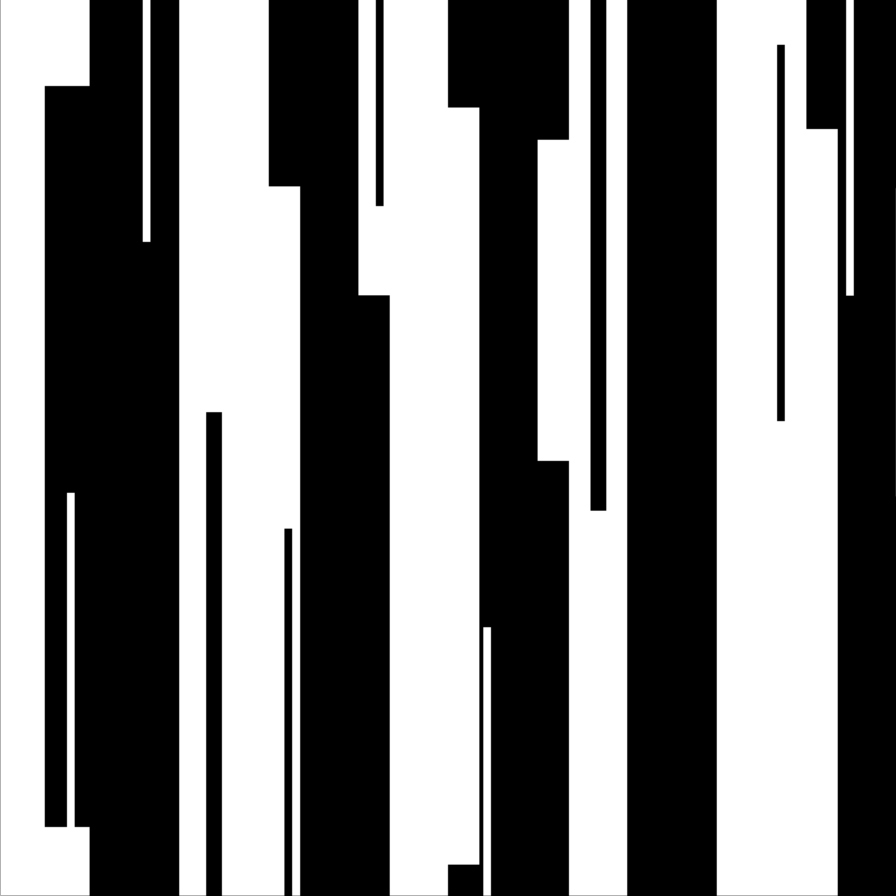
Reproduce this pattern procedurally as a three.js fragment shader.

```glsl
// Irregular vertical black bars on white, with stepped edges and slim counter-coloured lines.
varying vec2 vUv;

const float PITCH = 0.1;          // spacing of bar edges and of line cells
const float SOFT = 0.001;         // half width of the edge smoothing
const float STEP_IN = 0.035;      // usual sideways step of an edge
const float STEP_OUT = -0.05;     // rarer, wider step to the left
const float SLIM = 0.0043;        // half widths of the lines
const float WIDE = 0.0088;
const float RIM_WIDTH = 0.0015;   // faint rim at the left and the bottom
const float RIM_GREY = 0.7;
const float GOLDEN = 0.618034;
const float SPREAD = 0.72;
const vec2 FLOATING_SPAN = vec2(0.53, 0.95);
const vec3 BLACK = vec3(0.0);
const vec3 WHITE = vec3(1.0);

// Evenly scattered values per index
float pick(float i) { return fract(i * GOLDEN); }
float vary(float i) { return fract(i * SPREAD); }

float rise(float edge, float x) {
  return smoothstep(edge - SOFT, edge + SOFT, x);
}

float within(vec2 span, float x) {
  return rise(span.x, x) * (1.0 - rise(span.y, x));
}

// Coverage to the right of a bar edge that steps sideways at a notch
float edgeCoverage(float i, vec2 p) {
  float h = pick(i);
  float g = vary(i);
  bool leftSide = mod(i, 2.0) > 0.5;
  bool flatEdge = abs(h - 0.28) < 0.07 || h > 0.9;
  float shift = (leftSide && abs(h - 0.62) < 0.03) ? STEP_OUT : STEP_IN;
  if (flatEdge) shift = 0.0;

  vec2 notch = leftSide ? vec2(0.35 * (g - 0.5), 0.76 + 0.2 * g)
                        : vec2(0.38 + 0.33 * g, 0.7 + 0.45 * g);
  float inside = within(notch, p.y);
  float shifted = leftSide ? inside : 1.0 - inside;
  float base = i * PITCH;
  return mix(rise(base, p.x), rise(base + shift, p.x), shifted);
}

// Black coverage of the five broad bars
float barInk(vec2 p) {
  float ink = 0.0;
  for (int k = 0; k < 5; k++) {
    float i = 2.0 * float(k) + 1.0;
    ink = max(ink, edgeCoverage(i, p) * (1.0 - edgeCoverage(i + 1.0, p)));
  }
  return ink;
}

// Vertical reach of a line: hanging, floating or standing
vec2 lineSpan(float j, float wide) {
  float h = pick(j);
  float reach = 0.45 - 0.25 * vary(j) + 0.2 * wide;
  if (h > 0.9) return FLOATING_SPAN;
  if (abs(h - 0.59) < 0.15) return vec2(1.0 - reach, 1.1);
  return vec2(-0.1, reach);
}

void main() {
  float ink = barInk(vUv);

  // One slim line per cell, opposite in tone to the ground at its middle
  for (int n = 0; n < 10; n++) {
    float j = float(n);
    if (abs(pick(j) - 0.33) < 0.03) continue;
    float wide = 1.0 - step(0.5, abs(mod(j, 4.0) - 2.0));
    float x = PITCH * (j + 0.5 + 0.3 * cos(0.25 + 0.85 * j));
    float halfWidth = mix(SLIM, WIDE, wide);
    vec2 span = lineSpan(j, wide);
    float middle = 0.5 * (max(span.x, 0.0) + min(span.y, 1.0));
    float tone = 1.0 - step(0.5, barInk(vec2(x, middle)));
    float cover = within(vec2(x - halfWidth, x + halfWidth), vUv.x) * within(span, vUv.y);
    ink = mix(ink, tone, cover);
  }

  // Faint rim on the white ground
  float rim = 1.0 - step(RIM_WIDTH, min(vUv.x, vUv.y));
  vec3 ground = WHITE * mix(1.0, RIM_GREY, rim);
  gl_FragColor = vec4(mix(ground, BLACK, ink), 1.0);
}
```
